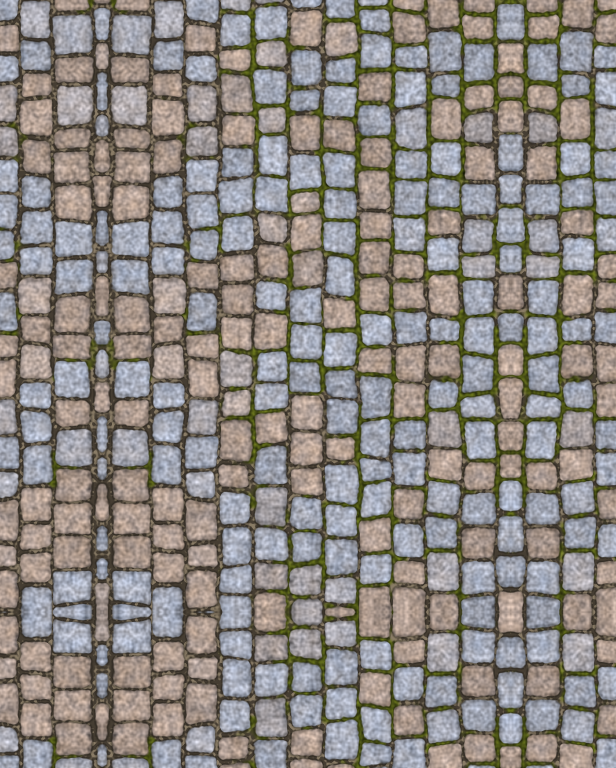
Give the GLSL for this texture, as a WebGL 2 fragment shader.

```glsl
#version 300 es
precision highp float;

uniform vec2 u_resolution;
out vec4 fragColor;

const float PITCH = 0.045;   // stone spacing, in canvas heights
const vec3 BLUE_GRANITE = vec3(0.635, 0.655, 0.710);
const vec3 BROWN_GRANITE = vec3(0.675, 0.600, 0.555);
const vec3 SOIL = vec3(0.25, 0.22, 0.18);
const vec3 SAND = vec3(0.50, 0.45, 0.37);
const vec3 MOSS = vec3(0.29, 0.32, 0.08);

vec2 hash2(vec2 p) {
  vec3 q = fract(p.xyx * vec3(0.1031, 0.1030, 0.0973));
  q += dot(q, q.yzx + 33.33);
  return fract((q.xx + q.yz) * q.zy);
}

float cornerSlope(vec2 cell, vec2 corner, vec2 f) {
  return dot(hash2(cell + corner) * 2.0 - 1.0, f - corner);
}

float gradientNoise(vec2 p) {
  vec2 cell = floor(p), f = p - cell;
  vec2 w = f * f * f * (f * (f * 6.0 - 15.0) + 10.0);
  float low = mix(cornerSlope(cell, vec2(0, 0), f), cornerSlope(cell, vec2(1, 0), f), w.x);
  float high = mix(cornerSlope(cell, vec2(0, 1), f), cornerSlope(cell, vec2(1, 1), f), w.x);
  return mix(low, high, w.y);
}

// Reflect the paving about two vertical axes and one horizontal axis
vec2 foldPaving(vec2 p) {
  float across = 0.532 - abs(abs(p.x - 0.133) - 0.532);
  return vec2(across, abs(p.y - 0.203));
}

// Height of the tilted joint below stone k of a column
float rowJoint(float column, float k, float x) {
  vec2 h = hash2(vec2(column + 17.0, k + 5.0)) - 0.5;
  return k + 0.40 * h.x + 0.22 * h.y * x;
}

float roundedBox(vec2 q, vec2 halfSize, float radius) {
  vec2 d = abs(q) - halfSize + radius;
  return length(max(d, 0.0)) + min(max(d.x, d.y), 0.0) - radius;
}

// Signed distance to the stone around p, in pitches; also gives its id
float stoneDistance(vec2 p, out vec2 id) {
  p.x += 0.006 * gradientNoise(p * 8.0) + 0.005 * gradientNoise(p * 21.0 + 40.0);
  p.y += 0.005 * gradientNoise(p * 19.0 + 80.0);
  vec2 g = p / PITCH;

  // The column on the first axis is narrowed
  float c = g.x - 0.4 + 0.18 * (1.0 - smoothstep(0.0, 1.0, g.x));
  float column = floor(c);
  float x = c - column - 0.5;

  // Each column has its own offset and uneven stone heights
  float y = g.y + 0.25 + 0.55 * hash2(vec2(column + 3.0, 61.0)).x;
  float k = floor(y);
  if (y < rowJoint(column, k, x)) k -= 1.0;
  else if (y > rowJoint(column, k + 1.0, x)) k += 1.0;
  float bottom = rowJoint(column, k, x);
  float top = rowJoint(column, k + 1.0, x);

  id = vec2(column, k);
  vec2 h = hash2(id + 131.0);
  vec2 gap = 0.035 + 0.045 * h;
  vec2 q = vec2(x + 0.04 * (h.y - 0.5), y - 0.5 * (bottom + top));
  float d = roundedBox(q, vec2(0.5, 0.5 * (top - bottom)) - gap, 0.10 + 0.09 * h.x);
  return d + 0.045 * gradientNoise(p * 75.0) + 0.035 * gradientNoise(p * 170.0);
}

vec3 stoneColor(vec2 p, vec2 id, float d) {
  vec2 h = hash2(id + 211.0);
  vec3 base = mix(BLUE_GRANITE, BROWN_GRANITE, smoothstep(0.40, 0.62, h.x));
  float grain = 0.36 * gradientNoise(p * 210.0)
              + 0.30 * gradientNoise(p * 115.0 + id * 9.0)
              + 0.20 * gradientNoise(p * 42.0);
  float edge = smoothstep(-0.13, 0.0, d);
  float light = 1.02 + 0.12 * (h.y - 0.5) + grain - 0.20 * edge;
  vec3 warmth = vec3(0.03, 0.0, -0.04) * gradientNoise(p * 60.0 + 30.0);
  return base * light + warmth;
}

vec3 jointColor(vec2 p, float d) {
  float fine = gradientNoise(p * 190.0 + 50.0);
  float sandy = smoothstep(-0.10, 0.28, fine + 0.5 * gradientNoise(p * 45.0));
  vec3 ground = mix(SOIL, SAND, sandy);

  // Moss thickens towards the second axis
  float growth = mix(-0.30, 0.12, smoothstep(0.06, 0.30, p.x)) + 0.12 * (p.y - 0.4);
  float patches = gradientNoise(p * 13.0 + 7.0) + 0.5 * gradientNoise(p * 55.0);
  float moss = smoothstep(-0.06, 0.16, growth + patches);
  vec3 color = mix(ground, MOSS * (1.0 + 0.9 * fine), moss);
  return color * mix(0.72, 1.08, smoothstep(0.0, 0.08, d));
}

void main() {
  vec2 p = foldPaving(gl_FragCoord.xy / u_resolution.y);
  vec2 id;
  float d = stoneDistance(p, id);
  float pixel = 1.0 / (u_resolution.y * PITCH);
  float cover = 1.0 - smoothstep(-pixel, pixel, d);
  vec3 color = mix(jointColor(p, d), stoneColor(p, id, d), cover);
  fragColor = vec4(clamp(color, 0.0, 1.0), 1.0);
}
```
